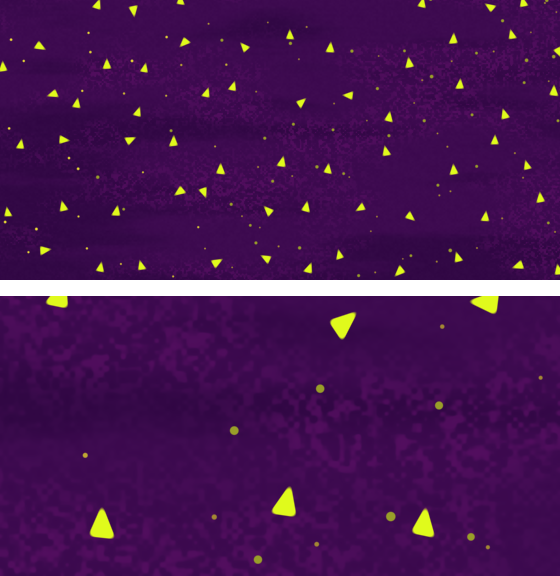
Top, the full canvas; bottom, a detail of the centre.
A Shadertoy shader for this pattern:

```glsl
// Scattered lime triangles and small dots on a brushed, grainy purple ground.

const vec3 PLUM_DARK = vec3(0.195, 0.030, 0.270);
const vec3 PLUM      = vec3(0.240, 0.040, 0.312);
const vec3 MAGENTA   = vec3(0.365, 0.055, 0.400);
const vec3 LIME      = vec3(0.880, 0.980, 0.110);
const vec3 OLIVE     = vec3(0.600, 0.620, 0.160);
const vec3 YELLOW    = vec3(0.930, 0.880, 0.200);
const vec3 OCHRE     = vec3(0.640, 0.530, 0.200);

float hash(vec2 p, float seed) {
    return fract(sin(dot(p, vec2(127.1, 311.7)) + seed * 74.7) * 43758.5453);
}

float noise(vec2 p) {
    vec2 i = floor(p), f = fract(p);
    f = f * f * (3.0 - 2.0 * f);
    return mix(mix(hash(i, 0.0), hash(i + vec2(1, 0), 0.0), f.x),
               mix(hash(i + vec2(0, 1), 0.0), hash(i + vec2(1, 1), 0.0), f.x), f.y);
}

float fbm(vec2 p) {
    float sum = 0.0, amp = 0.5;
    for (int i = 0; i < 5; i++) {
        sum += amp * noise(p);
        p = p * 2.03 + 17.3;
        amp *= 0.5;
    }
    return sum;
}

// Smooth maximum, rounds the corners where two edges meet
float smax(float a, float b, float k) {
    float h = max(k - abs(a - b), 0.0) / k;
    return max(a, b) + 0.25 * h * h * k;
}

// Rounded isosceles triangle pointing up, lean skews the apex sideways
float triangleDist(vec2 p, float size, float lean) {
    p.x -= lean * p.y;
    vec2 side = normalize(vec2(1.0, 0.42));
    float inner = 0.43 * size, k = 0.42 * size;
    float right = dot(p, side) - inner;
    float left = dot(vec2(-p.x, p.y), side) - inner;
    return smax(smax(left, right, k), -p.y - 0.80 * size, k);
}

// Staggered grid: each row slides by a random amount
vec2 cellOf(vec2 p, float cell, float seed, out float slide) {
    float row = floor(p.y / cell);
    slide = hash(vec2(row, 3.0), seed) * cell;
    return vec2(floor((p.x + slide) / cell), row);
}

vec2 cellCentre(vec2 id, float cell, float slide, float jitter, float seed) {
    vec2 offset = vec2(hash(id, seed + 1.0), hash(id, seed + 2.0)) - 0.5;
    return (id + 0.5 + offset * jitter) * cell - vec2(slide, 0.0);
}

// Half of the triangles stand nearly upright, the others turn freely
float triangleField(vec2 p, float cell, float seed) {
    float slide;
    vec2 id = cellOf(p, cell, seed, slide);
    vec2 q = p - cellCentre(id, cell, slide, 0.70, seed);
    float turn = hash(id, seed + 3.0) - 0.5;
    float angle = turn * (hash(id, seed + 4.0) < 0.55 ? 0.5 : 6.28);
    float c = cos(angle), s = sin(angle);
    float size = mix(0.0175, 0.0210, hash(id, seed + 5.0));
    float lean = 0.3 * (hash(id, seed + 6.0) - 0.5);
    return triangleDist(mat2(c, -s, s, c) * q, size, lean);
}

float coverage(float d, float pixel) {
    return 1.0 - smoothstep(-0.8 * pixel, pixel, d);
}

// Dots fade in colour, size and density from left to right, clear of triangles
vec3 addDots(vec3 col, vec2 p, float cell, float seed, vec2 radii, vec2 density,
             vec3 leftCol, vec3 rightCol, float triCell, float pixel) {
    float slide;
    vec2 id = cellOf(p, cell, seed, slide);
    vec2 centre = cellCentre(id, cell, slide, 0.88, seed);
    float across = smoothstep(0.3, 1.0, centre.x + 0.4 * (hash(id, seed + 3.0) - 0.5));
    float present = step(hash(id, seed + 4.0), mix(density.x, density.y, across))
                  * step(0.014, triangleField(centre, triCell, 1.0));
    float radius = mix(radii.x, radii.y, across) * mix(0.8, 1.15, hash(id, seed + 5.0));
    float d = length(p - centre) - radius;
    return mix(col, mix(leftCol, rightCol, across), present * coverage(d, pixel));
}

// Wide horizontal strokes with speckled lighter patches
vec3 ground(vec2 p) {
    float stroke = fbm(p * vec2(1.3, 9.0) + 4.0);
    float patches = fbm(p * vec2(2.6, 6.5) + 31.0) + 0.05 * (p.x - 1.0);
    float grain = 0.6 * noise(p * 150.0) + 0.4 * noise(p * 75.0 + 9.0);
    vec3 col = mix(PLUM_DARK, PLUM, smoothstep(0.30, 0.58, stroke));
    float speckle = smoothstep(0.40, 0.75, grain) * smoothstep(0.42, 0.72, patches);
    col = mix(col, MAGENTA, 0.60 * speckle);
    return col + 0.018 * (grain - 0.5);
}

void mainImage(out vec4 fragColor, in vec2 fragCoord) {
    float pixel = 1.0 / iResolution.y;
    vec2 p = fragCoord * pixel;
    float triCell = 0.182;

    vec3 col = ground(p);
    col = addDots(col, p, 0.150, 11.0, vec2(0.0050, 0.0054), vec2(0.10, 0.85),
                  OLIVE, OLIVE, triCell, pixel);
    col = addDots(col, p, 0.140, 23.0, vec2(0.0040, 0.0026), vec2(0.85, 0.65),
                  YELLOW, OCHRE, triCell, pixel);
    col = mix(col, LIME, coverage(triangleField(p, triCell, 1.0), pixel));
    fragColor = vec4(col, 1.0);
}
```
